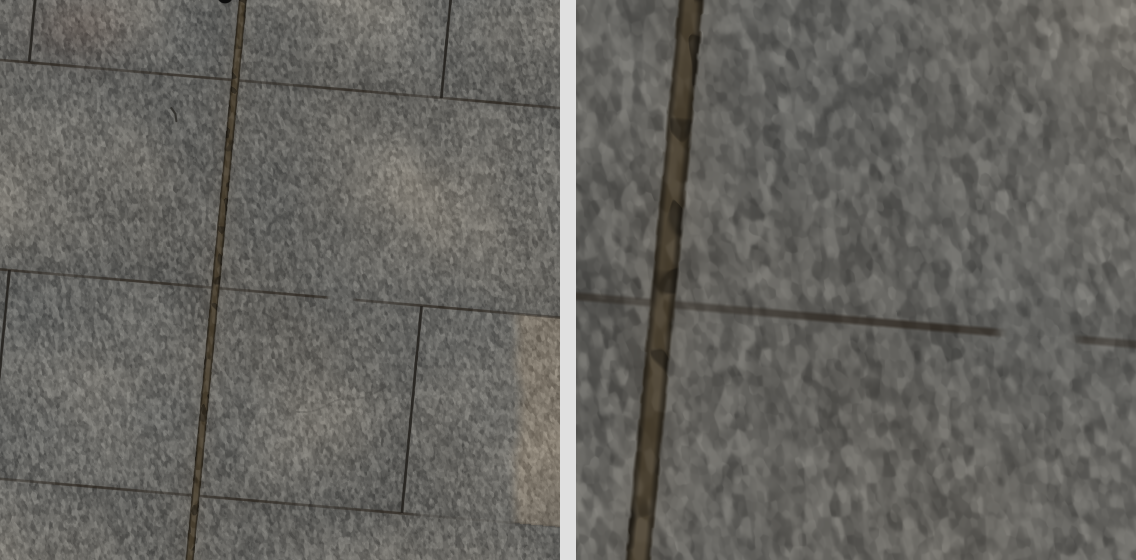
Left, the full canvas; right, a detail of the centre.
Write a three.js fragment shader that draws this texture.

```glsl
// Worn grey granite paving: slanted rows of single and double slabs split by one wide earthy joint.
varying vec2 vUv;

float hash(vec2 p) {
  return fract(sin(dot(p, vec2(127.1, 311.7))) * 43758.55);
}

// Cellular noise: each grain carries a random tone, softly blended with its neighbours.
float grains(vec2 p) {
  vec2 cell = floor(p), f = fract(p);
  float total = 0.0, weights = 0.0;
  for (int j = -1; j <= 1; j++) {
    for (int i = -1; i <= 1; i++) {
      vec2 o = vec2(float(i), float(j)), id = cell + o;
      vec2 d = o + vec2(hash(id), hash(id + 37.0)) - f;
      float w = exp(-7.0 * dot(d, d));
      total += w * hash(id + 71.0);
      weights += w;
    }
  }
  return total / weights - 0.5;
}

// Layered sines, each warping the next, for broad stains.
float stains(vec2 p) {
  float sum = 0.0, amp = 0.5;
  for (int i = 0; i < 4; i++) {
    sum += amp * sin(p.x + 1.7 * sin(p.y * 0.8)) * cos(p.y + 1.3 * sin(p.x * 0.7));
    p = mat2(0.8, 0.6, -0.6, 0.8) * p * 1.9 + 2.3;
    amp *= 0.55;
  }
  return sum;
}

float segment(vec2 p, vec2 a, vec2 b) {
  vec2 d = b - a;
  return length(p - a - d * clamp(dot(p - a, d) / dot(d, d), 0.0, 1.0));
}

float stroke(float dist, float halfWidth) {
  return 1.0 - smoothstep(halfWidth - 0.0013, halfWidth + 0.0013, dist);
}

void main() {
  vec2 p = vUv;
  float down = 1.0 - p.y;

  // Skewed slab grid: x counts single slabs from the wide joint, y counts rows downwards.
  vec2 grid = vec2((p.x - 0.4336 + 0.095 * down) / 0.371,
                   (down - 0.107 - 0.086 * p.x) / 0.374);
  float row = floor(grid.y);
  float span = mod(row, 2.0) < 0.5 ? 2.0 : 1.0;
  vec2 slab = vec2(floor(grid.x / span), row);
  vec2 local = vec2(fract(grid.x / span), fract(grid.y)) - 0.5;
  float slabTone = hash(slab + 4.0) - 0.5;

  // Slab body: paler worn middle, darker damp rim, stains.
  float stain = stains(p * 11.0 + slab * 2.7);
  float middle = exp(-7.0 * dot(local, local) + 0.7 * stain);
  float tone = 0.382 + 0.075 * middle + 0.028 * stain + 0.02 * slabTone;

  // Granite speckle, slightly taller than wide.
  vec2 lean = vec2(p.x + 0.12 * p.y, p.y);
  float speckle = grains(lean * vec2(165.0, 100.0));
  float fine = grains(lean * vec2(270.0, 190.0) + 19.0);
  tone += 0.15 * speckle + 0.085 * fine;
  vec3 color = tone * vec3(1.01, 1.0, 0.96);

  // Warm and cool casts, a rusty rim along the wide joint, a beige stain and a reddish one.
  float wideDist = abs(grid.x) * 0.371;
  float warmth = 0.5 * stains(p * 6.0 + 5.0) + 0.7 * middle - 0.35 + 0.8 * exp(-wideDist * 50.0);
  color += warmth * vec3(0.014, 0.003, -0.009);
  float beige = smoothstep(0.905, 0.935, p.x + 0.012 * stain) * step(abs(grid.y - 1.5), 0.5);
  color += beige * vec3(0.075, 0.05, 0.022);
  vec2 rust = (p - vec2(0.14, 0.95)) / vec2(0.09, 0.06);
  color += exp(-dot(rust, rust)) * vec3(0.02, -0.004, -0.012);

  // Thin horizontal joints, partly filled with dust.
  float line = floor(grid.y + 0.5);
  float rowDist = abs(grid.y - line) * 0.374;
  float fill = 0.78 + 0.2 * sin(p.x * 23.0 + line * 2.0);
  if (line == 1.0) fill *= 1.0 - smoothstep(0.58, 0.592, p.x) * (1.0 - smoothstep(0.626, 0.638, p.x));
  if (line == 2.0) fill *= 1.0 - 0.75 * smoothstep(0.71, 0.76, p.x);
  color *= 1.0 - 0.1 * fill * exp(-rowDist * 130.0);
  color = mix(color, vec3(0.22, 0.2, 0.175) + 0.06 * speckle, fill * stroke(rowDist, 0.0023));

  // Thin dark upright joints.
  float column = floor(grid.x / span + 0.5);
  float columnDist = abs(grid.x - column * span) * 0.371;
  color = mix(color, vec3(0.14, 0.13, 0.115), 0.9 * stroke(columnDist, 0.0024 + 0.001 * speckle));

  // Wide joint: brown earth with darker sides and pits.
  vec3 earth = vec3(0.31, 0.275, 0.215) + 0.1 * speckle;
  earth *= 1.0 - 0.4 * smoothstep(0.0025, 0.0065, wideDist);
  earth *= 1.0 - 0.35 * smoothstep(0.12, 0.3, grains(p * vec2(90.0, 65.0)));
  color = mix(color, earth, stroke(wideDist, 0.0072 + 0.0012 * fine));

  // Debris and a faint crack.
  float twig = min(segment(p, vec2(0.306, 0.807), vec2(0.313, 0.797)),
                   segment(p, vec2(0.313, 0.797), vec2(0.315, 0.784)));
  color = mix(color, vec3(0.17, 0.165, 0.15), 0.85 * stroke(twig, 0.0019));
  color = mix(color, vec3(0.05), stroke(length((p - vec2(0.402, 1.003)) * vec2(0.75, 1.0)), 0.009));
  float crack = segment(p + vec2(0.0, 0.004 * sin(p.x * 70.0)), vec2(0.53, 0.262), vec2(0.69, 0.305));
  color *= 1.0 - 0.16 * stroke(crack, 0.0018) * (0.6 + 0.8 * speckle);

  gl_FragColor = vec4(color, 1.0);
}
```
